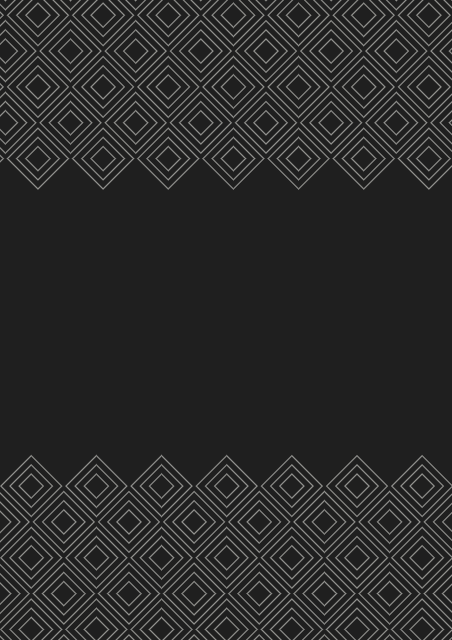
Give the GLSL for this background, as a WebGL 2 fragment shader.

```glsl
#version 300 es
precision highp float;

uniform vec2 u_resolution;
out vec4 outColor;

// Distance to the outlines of three nested diamonds, given the offset from their centre
float nestedDiamonds(vec2 offset) {
    float size = abs(offset.x) + abs(offset.y);
    float nearest = min(abs(size - 0.0189), abs(size - 0.0332));
    return min(nearest, abs(size - 0.0475)) * 0.70711;
}

// Staggered rows that start at p.y = 0 and continue towards positive y
float diamondBand(vec2 p) {
    vec2 period = vec2(0.1018, 0.1120);
    float nearest = 1.0;
    for (int parity = 0; parity < 2; parity++) {
        vec2 q = p - 0.5 * period * float(parity);
        vec2 cell = round(q / period);
        cell.y = max(cell.y, 0.0);
        nearest = min(nearest, nestedDiamonds(q - cell * period));
    }
    return nearest;
}

// Box-filtered coverage of a stroke, valid below one pixel of width
float strokeCoverage(float dist, float halfWidth, float pixel) {
    float outer = clamp(0.5 + (halfWidth - dist) / pixel, 0.0, 1.0);
    float inner = clamp(0.5 - (halfWidth + dist) / pixel, 0.0, 1.0);
    return outer - inner;
}

void main() {
    // Canvas height is one unit
    vec2 p = gl_FragCoord.xy / u_resolution.y;

    // Upper band grows upwards, lower band grows downwards
    float upper = diamondBand(p - vec2(0.0593, 0.7522));
    float lower = diamondBand(vec2(p.x - 0.0488, 0.2405 - p.y));

    float line = strokeCoverage(min(upper, lower), 0.0008, 1.2 / u_resolution.y);
    vec3 charcoal = vec3(0.122);
    vec3 paleGrey = vec3(0.64, 0.64, 0.625);
    outColor = vec4(mix(charcoal, paleGrey, line), 1.0);
}
```
